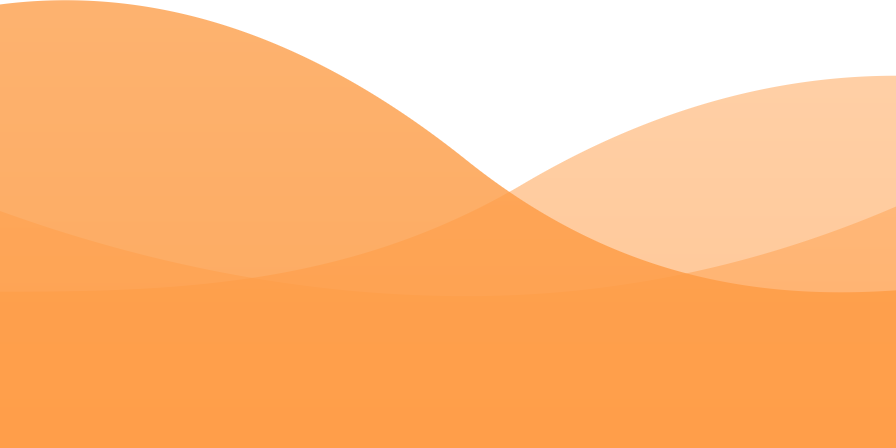
Write a Shadertoy shader that draws this background.

```glsl
// Three translucent orange waves overlapping on a white ground.
// Each crest is two cubic Hermite spans joined at a middle knot, and each
// wave grows more opaque towards the bottom, so the overlaps deepen.

const vec3 WHITE = vec3(1.0);
const vec3 AMBER = vec3(0.99, 0.61, 0.27);
const vec3 ORANGE = vec3(1.0, 0.61, 0.27);

// Knots hold (x, height, slope); returns (height, slope) at x.
vec2 hermite(float x, vec3 a, vec3 b) {
    float span = b.x - a.x;
    float t = (x - a.x) / span;
    float rise = b.y - a.y;
    float c1 = a.z * span;
    float c2 = 3.0 * rise - (2.0 * a.z + b.z) * span;
    float c3 = (a.z + b.z) * span - 2.0 * rise;
    float height = a.y + t * (c1 + t * (c2 + t * c3));
    float slope = (c1 + t * (2.0 * c2 + 3.0 * c3 * t)) / span;
    return vec2(height, slope);
}

// Smooth coverage of the area below a crest through three knots.
float waveMask(vec2 p, vec3 left, vec3 middle, vec3 right, float pixel) {
    vec2 crest = p.x < middle.x ? hermite(p.x, left, middle)
                                : hermite(p.x, middle, right);
    float dist = (p.y - crest.x) / sqrt(1.0 + crest.y * crest.y);
    return clamp(0.5 - dist / pixel, 0.0, 1.0);
}

// Lays a tint over the ground, with opacity fading from base to top.
vec3 layWave(vec3 ground, vec3 tint, float mask, float top, float base, float y) {
    return mix(ground, tint, mask * mix(base, top, y));
}

void mainImage(out vec4 fragColor, in vec2 fragCoord) {
    // Canvas units: x from 0 to 2, y from 0 to 1
    vec2 p = fragCoord / iResolution.xy * vec2(2.0, 1.0);
    float pixel = 1.0 / iResolution.y;

    // Tall wave falling from the left
    float tall = waveMask(p, vec3(0.0, 0.990, 0.13), vec3(1.042, 0.642, -0.80),
                          vec3(2.0, 0.352, 0.07), pixel);
    // Pale wave rising to the right
    float pale = waveMask(p, vec3(0.0, 0.349, 0.0), vec3(1.167, 0.589, 0.59),
                          vec3(2.0, 0.831, 0.0), pixel);
    // Shallow valley across the middle
    float valley = waveMask(p, vec3(0.0, 0.529, -0.36), vec3(1.042, 0.339, 0.0),
                            vec3(2.0, 0.539, 0.43), pixel);

    vec3 color = layWave(WHITE, AMBER, tall, 0.77, 0.87, p.y);
    color = layWave(color, ORANGE, pale, 0.46, 0.58, p.y);
    color = layWave(color, ORANGE, valley, 0.36, 0.52, p.y);
    fragColor = vec4(color, 1.0);
}
```
